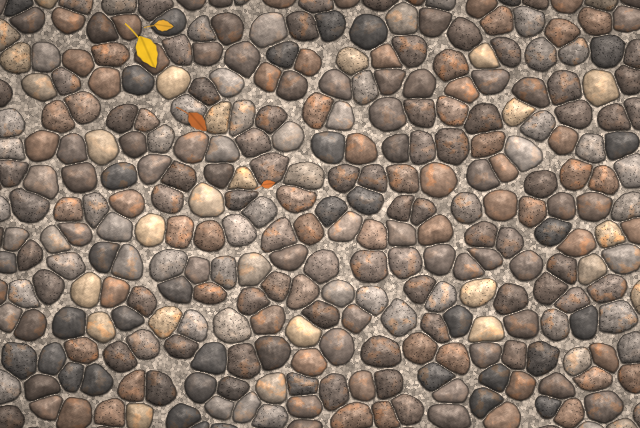
Give the GLSL for this texture, as a Shadertoy shader.

```glsl
// Rounded river pebbles set in gritty mortar, with a few fallen leaves.

const vec2 DENSITY = vec2(13.0, 14.4);     // pebbles per canvas height
const float JOINT = 0.022;                 // mortar half width, in cells
const float ROUNDING = 19.0;               // higher gives sharper corners
const vec3 LIGHT = vec3(0.17, 0.56, 0.81);
const vec3 MORTAR = vec3(0.69, 0.63, 0.57);
const vec3 STONES[6] = vec3[6](
    vec3(0.37, 0.35, 0.335),   // slate
    vec3(0.44, 0.38, 0.34),    // umber
    vec3(0.51, 0.45, 0.41),    // taupe
    vec3(0.58, 0.47, 0.395),   // rust
    vec3(0.61, 0.56, 0.52),    // ash
    vec3(0.76, 0.65, 0.53));   // sand

struct Pebble { float depth; vec2 inward; vec2 id; };

vec2 hash2(vec2 p) {
    vec3 q = fract(p.xyx * vec3(0.1031, 0.1030, 0.0973));
    q += dot(q, q.yzx + 33.33);
    return fract((q.xx + q.yz) * q.zy);
}

mat2 rotate(float a) { return mat2(cos(a), sin(a), -sin(a), cos(a)); }

// Layered, warped sines, roughly -1 to 1
float waves(vec2 p) {
    float sum = 0.0, amp = 0.5;
    for (int i = 0; i < 5; i++) {
        p = rotate(1.1) * p * 1.7 + 1.3;
        sum += amp * sin(p.x + 1.5 * sin(p.y));
        amp *= 0.65;
    }
    return sum;
}

// Cellular noise: distance to the nearest grain and its random value
vec2 grains(vec2 p) {
    vec2 best = vec2(9.0, 0.0);
    for (int y = -1; y <= 1; y++)
    for (int x = -1; x <= 1; x++) {
        vec2 cell = floor(p) + vec2(x, y), h = hash2(cell + 71.0);
        float d = length(cell + h - p);
        if (d < best.x) best = vec2(d, fract(h.x * 7.0 + h.y * 13.0));
    }
    return best;
}

vec2 seed(vec2 cell) {
    float stagger = 0.5 * mod(cell.y, 2.0);
    return cell + 0.5 + vec2(stagger, 0.0) + 0.68 * (hash2(cell) - 0.5);
}

// Voronoi cell and random ellipse, joined by a smooth minimum
Pebble pebbleAt(vec2 p) {
    vec2 base = floor(p), id = base, centre = p;
    float nearest = 9.0;
    for (int y = -2; y <= 2; y++)
    for (int x = -2; x <= 2; x++) {
        vec2 cell = base + vec2(x, y), s = seed(cell);
        float d = length(s - p);
        if (d < nearest) { nearest = d; id = cell; centre = s; }
    }
    vec2 h = hash2(id + 19.0);
    vec2 stretch = vec2(mix(0.8, 1.0, h.y), mix(1.15, 1.0, h.y));
    mat2 turn = rotate(6.283 * h.x);
    vec2 q = (turn * (p - centre)) * stretch;
    float len = max(length(q), 0.001);
    float radius = mix(0.54, 0.68, hash2(id + 43.0).x);
    float total = exp(-ROUNDING * (radius - len));
    vec2 inward = -total * ((q * stretch) * turn) / len;
    for (int y = -2; y <= 2; y++)
    for (int x = -2; x <= 2; x++) {
        vec2 cell = base + vec2(x, y);
        if (cell == id) continue;
        vec2 other = seed(cell), dir = normalize(other - centre);
        float w = exp(-ROUNDING * dot(0.5 * (centre + other) - p, dir));
        total += w;
        inward -= w * dir;
    }
    return Pebble(-log(total) / ROUNDING, inward / total, id);
}

vec3 stoneColour(vec2 p, vec2 id) {
    vec2 h = hash2(id + 7.0), k = hash2(id + 91.0);
    float pick = pow(h.x, 1.1) * 5.0;
    int i = int(min(pick, 4.0));
    vec3 colour = mix(STONES[i], STONES[i + 1], smoothstep(0.2, 0.8, pick - float(i)));
    float mottle = waves(p * 3.2 + h * 40.0);
    float fine = waves(p * 11.0 + k * 30.0);
    colour *= mix(0.88, 1.13, h.y) * (1.0 + 0.12 * mottle + mix(0.05, 0.15, k.x) * fine);
    colour = mix(colour, colour * vec3(1.13, 0.98, 0.84), smoothstep(0.1, 0.8, mottle) * k.y);
    vec2 pit = grains(p * 10.0);
    float pitted = step(0.55, pit.y) * step(0.45, k.x);
    return colour * (1.0 - 0.3 * pitted * smoothstep(0.32, 0.1, pit.x));
}

vec3 shadeStone(vec3 colour, vec2 inward, float depth, float rough) {
    float rise = 1.0 - clamp(depth / 0.3, 0.0, 1.0);
    vec3 n = normalize(vec3(-inward * (0.95 * rise * rise + 0.25) + 0.06 * rough, 1.0));
    float diffuse = max(dot(n, LIGHT), 0.0);
    float shine = pow(max(dot(n, normalize(LIGHT + vec3(0, 0, 1))), 0.0), 24.0);
    float rim = mix(0.6, 1.0, smoothstep(-0.01, 0.06, depth));
    return colour * (0.38 + 0.76 * diffuse) * rim + vec3(0.14, 0.13, 0.12) * shine * (1.0 + 0.5 * rough);
}

vec3 mortarColour(vec2 uv, float away, vec2 inward) {
    vec2 sand = grains(uv * 135.0), grit = grains(uv * 62.0);
    float tone = mix(0.78, 1.22, sand.y) * mix(0.88, 1.12, grit.y) * (1.06 - 0.2 * sand.x);
    float under = 0.5 + 0.5 * inward.y;
    float shadow = smoothstep(0.0, mix(0.02, 0.07, under), away);
    return MORTAR * tone * mix(0.5, 1.0, shadow);
}

vec3 addLeaf(vec3 ground, vec2 uv, vec2 at, float size, float angle, vec3 tint, float px) {
    vec2 q = rotate(angle) * (uv - at);
    float t = q.x / size, inside = clamp(t, -1.0, 1.0);
    float width = 0.55 * size * (1.0 - t * t) * (1.0 - 0.3 * inside);
    float edge = abs(q.y) - width + 0.02 * size * sin(inside * 14.0);
    float rib = smoothstep(0.05 * size + px, 0.0, abs(q.y + 0.06 * size * inside));
    ground *= 1.0 - 0.3 * smoothstep(0.2 * size, 0.0, edge);
    vec3 leaf = tint * (1.0 + 0.04 * waves(q * 50.0) - 0.15 * rib);
    float stem = smoothstep(px, -px, abs(q.y + 0.1 * size * t * t) - 0.04 * size)
               * step(-2.0, t) * step(t, -0.9);
    return mix(ground, leaf, max(stem, smoothstep(px, -px, edge)));
}

void mainImage(out vec4 fragColor, in vec2 fragCoord) {
    vec2 uv = fragCoord / iResolution.y;
    float px = 1.0 / iResolution.y;
    vec2 p = uv * DENSITY;
    p += 0.045 * vec2(waves(p * 1.3), waves(p.yx * 1.3 + 9.0));

    // Stones over mortar
    Pebble stone = pebbleAt(p);
    float depth = stone.depth - JOINT;
    float rough = waves(p * 9.0);
    vec3 face = shadeStone(stoneColour(p, stone.id), stone.inward, depth, rough);
    vec3 joint = mortarColour(uv, -depth, stone.inward);
    float cover = smoothstep(-px, px, depth / DENSITY.y);
    vec3 colour = mix(joint, face, cover);

    // Uneven daylight, dimmer towards the corners
    vec2 off = fragCoord / iResolution.xy - vec2(0.56, 0.5);
    colour *= (1.12 - 0.55 * dot(off, off)) * (1.0 + 0.06 * waves(uv * 1.6));

    // Fallen leaves
    colour = addLeaf(colour, uv, vec2(0.345, 0.878), 0.042, 1.1, vec3(0.95, 0.75, 0.17), px);
    colour = addLeaf(colour, uv, vec2(0.383, 0.94), 0.023, 0.1, vec3(0.90, 0.66, 0.22), px);
    colour = addLeaf(colour, uv, vec2(0.462, 0.715), 0.030, 0.8, vec3(0.72, 0.40, 0.20), px);
    colour = addLeaf(colour, uv, vec2(0.627, 0.57), 0.017, -0.2, vec3(0.84, 0.47, 0.24), px);
    fragColor = vec4(clamp(colour, 0.0, 1.0), 1.0);
}
```
